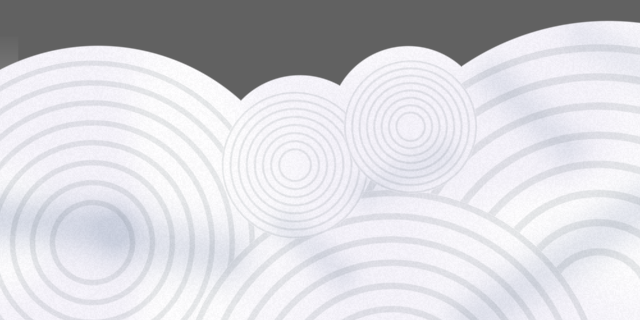
A Shadertoy shader for this background:

```glsl
// Paper clouds: overlapping pale discs with concentric ring lines on dark grey.
// A union of circles cuts the outline, ring stacks are layered over each other,
// then soft capsule shadows, a lavender tint and fine grain colour the paper.

#define BACKDROP   vec3(0.38)
#define PAPER      vec3(0.985, 0.983, 0.988)
#define LAVENDER   vec3(0.945, 0.935, 0.970)
#define SHADOW     vec3(0.795, 0.815, 0.870)
#define RING_TINT  vec3(0.914, 0.922, 0.924)
#define RING_COUNT 8.0
#define GRAIN      0.035
#define GRAIN_SIZE 0.004

float hash(vec2 p) {
    vec3 q = fract(p.xyx * 0.1031);
    q += dot(q, q.yzx + 33.33);
    return fract((q.x + q.y) * q.z);
}

float valueNoise(vec2 p) {
    vec2 cell = floor(p), f = fract(p);
    f = f * f * (3.0 - 2.0 * f);
    float low = mix(hash(cell), hash(cell + vec2(1, 0)), f.x);
    float high = mix(hash(cell + vec2(0, 1)), hash(cell + vec2(1, 1)), f.x);
    return mix(low, high, f.y);
}

// Antialiased coverage of a signed distance
float cover(float d) {
    float pixel = 1.0 / iResolution.y;
    return smoothstep(pixel, -pixel, d);
}

float circle(vec2 p, vec2 centre, float radius) {
    return length(p - centre) - radius;
}

// An opaque stack of rings that hides the lines beneath it
void addRings(inout float ink, vec2 p, vec2 centre, float first, float gap, float width) {
    float d = length(p - centre);
    float index = clamp(round((d - first) / gap), 0.0, RING_COUNT - 1.0);
    float line = abs(d - first - gap * index) - 0.5 * width;
    float rim = first + gap * (RING_COUNT - 1.0) + 0.5 * width;
    ink = mix(ink, cover(line), cover(d - rim));
}

// Gaussian falloff around the segment a-b
float softBand(vec2 p, vec2 a, vec2 b, float width) {
    vec2 along = b - a;
    float t = clamp(dot(p - a, along) / dot(along, along), 0.0, 1.0);
    vec2 offset = (p - a - along * t) / width;
    return exp(-dot(offset, offset));
}

float cloudOutline(vec2 p) {
    float d = circle(p, vec2(0.307, 0.190), 0.667);
    d = min(d, circle(p, vec2(0.9375, 0.510), 0.255));
    d = min(d, circle(p, vec2(1.276, 0.609), 0.247));
    d = min(d, circle(p, vec2(1.901, 0.122), 0.8125));
    return min(d, circle(p, vec2(1.224, -0.260), 0.660));
}

float cloudRings(vec2 p) {
    float ink = 0.0;
    addRings(ink, p, vec2(0.289, 0.242), 0.125, 0.0623, 0.017);   // left
    addRings(ink, p, vec2(1.870, 0.052), 0.161, 0.0911, 0.023);   // right
    addRings(ink, p, vec2(1.224, -0.260), 0.149, 0.0725, 0.020);  // bottom
    addRings(ink, p, vec2(0.922, 0.484), 0.0495, 0.0253, 0.0065); // small, lower
    addRings(ink, p, vec2(1.283, 0.604), 0.0443, 0.0230, 0.0065); // small, upper
    return ink;
}

float cloudShadow(vec2 p) {
    float shade = 0.75 * softBand(p, vec2(-0.05, 0.32), vec2(0.34, 0.29), 0.085);
    shade += 0.55 * softBand(p, vec2(0.38, 0.26), vec2(0.70, 0.20), 0.090);
    shade += 0.45 * softBand(p, vec2(1.55, 0.75), vec2(1.77, 0.54), 0.065);
    shade += 0.30 * softBand(p, vec2(1.82, 0.89), vec2(2.02, 0.78), 0.065);
    shade += 0.50 * softBand(p, vec2(1.48, 0.00), vec2(2.02, 0.36), 0.080);
    shade += 0.40 * softBand(p, vec2(0.90, 0.29), vec2(1.07, 0.14), 0.055);
    shade += 0.35 * softBand(p, vec2(1.15, 0.40), vec2(1.38, 0.51), 0.055);
    return min(shade, 1.0);
}

void mainImage(out vec4 fragColor, in vec2 fragCoord) {
    vec2 p = fragCoord / iResolution.y;

    // Backdrop with a faint pale tab at the left edge
    float tab = cover(max(p.x - 0.057, abs(p.y - 0.82) - 0.065));
    vec3 backdrop = BACKDROP + 0.08 * tab * smoothstep(0.92, 0.76, p.y);

    // Paper: tint, shadow, rings, grain
    float tint = smoothstep(0.3, 0.75, valueNoise(p * 3.5 + 4.0));
    vec3 paper = mix(PAPER, LAVENDER, 0.8 * tint);
    paper = mix(paper, SHADOW, cloudShadow(p));
    paper *= mix(vec3(1.0), RING_TINT, cloudRings(p));
    paper += GRAIN * (valueNoise(p / GRAIN_SIZE) - 0.5);

    fragColor = vec4(mix(backdrop, paper, cover(cloudOutline(p))), 1.0);
}
```
